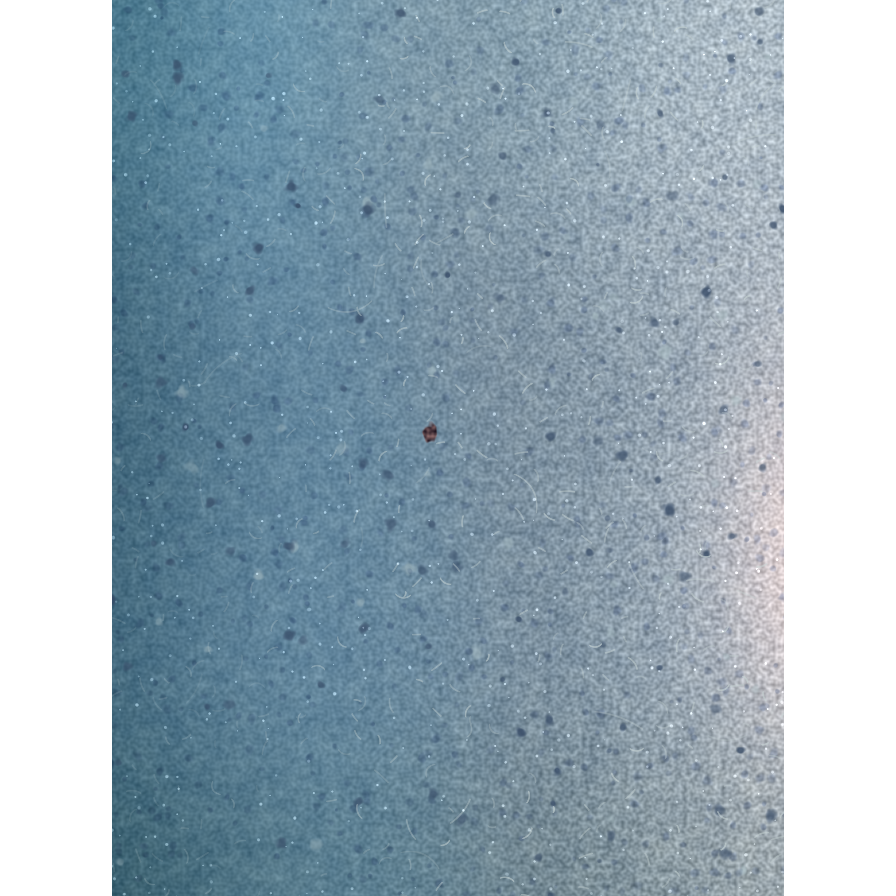
Write a WebGL 1 fragment shader that draws this texture.

```glsl
precision highp float;
uniform vec2 u_resolution;

vec2 hash2(vec2 p) {
  vec3 q = fract(p.xyx * vec3(0.1031, 0.1030, 0.0973));
  q += dot(q, q.yzx + 33.33);
  return fract((q.xx + q.yz) * q.zy);
}

float cornerSlope(vec2 corner, vec2 offset) {
  float angle = 6.2832 * hash2(corner).x;
  return dot(vec2(cos(angle), sin(angle)), offset);
}

float gradientNoise(vec2 p) {
  vec2 i = floor(p), f = fract(p);
  vec2 w = f * f * f * (f * (f * 6.0 - 15.0) + 10.0);
  vec2 e = vec2(1.0, 0.0);
  float low = mix(cornerSlope(i, f), cornerSlope(i + e, f - e), w.x);
  float high = mix(cornerSlope(i + e.yx, f - e.yx), cornerSlope(i + 1.0, f - 1.0), w.x);
  return mix(low, high, w.y);
}

// Soft, ragged blots: one candidate per cell, kept with the given chance
float blots(vec2 p, float cells, float chance, float radius, float seed) {
  vec2 home = floor(p * cells);
  float ragged = 1.0 + 0.7 * gradientNoise(p * 130.0 + seed);
  float cover = 0.0;
  for (int y = -1; y <= 1; y++) {
    for (int x = -1; x <= 1; x++) {
      vec2 cell = home + vec2(float(x), float(y));
      vec2 place = hash2(cell + seed);
      vec2 trait = hash2(cell + seed + 57.0);
      float r = radius * mix(0.45, 1.0, trait.y) * ragged;
      float d = length(p - (cell + place) / cells);
      float blot = (1.0 - smoothstep(0.4 * r, 1.2 * r, d)) * mix(0.5, 1.0, place.x);
      cover = max(cover, blot * step(trait.x, chance));
    }
  }
  return cover;
}

// Thin, slightly bent hairs at random angles
float fibres(vec2 p, float cells, float chance, float reach, float seed) {
  vec2 home = floor(p * cells);
  float soft = 0.7 / u_resolution.y;
  float cover = 0.0;
  for (int y = -1; y <= 1; y++) {
    for (int x = -1; x <= 1; x++) {
      vec2 cell = home + vec2(float(x), float(y));
      vec2 place = hash2(cell + seed);
      vec2 trait = hash2(cell + seed + 31.0);
      float angle = 6.2832 * trait.y;
      vec2 q = p - (cell + place) / cells;
      q = vec2(dot(q, vec2(cos(angle), sin(angle))), dot(q, vec2(-sin(angle), cos(angle))));
      float halfLength = reach * mix(0.35, 1.0, place.y);
      q.y += (place.x - 0.5) * q.x * q.x / reach;
      float d = length(vec2(max(abs(q.x) - halfLength, 0.0), q.y));
      float hair = 1.0 - smoothstep(0.0004, 0.0007 + soft, d);
      cover = max(cover, hair * step(trait.x, chance) * mix(0.4, 1.0, place.x));
    }
  }
  return cover;
}

// Teal to silver sweep, with a warm glow at the lower right
vec3 sheen(vec2 uv, float across) {
  float drift = across + 0.10 * gradientNoise(uv * 3.0 + 4.0) + 0.12 * (uv.y - 0.5);
  vec3 color = mix(vec3(0.26, 0.41, 0.49), vec3(0.39, 0.53, 0.62), smoothstep(-0.05, 0.3, drift));
  color = mix(color, vec3(0.49, 0.57, 0.63), smoothstep(0.25, 0.6, drift));
  color = mix(color, vec3(0.67, 0.71, 0.75), smoothstep(0.55, 1.05, drift));
  color += vec3(0.02, 0.05, 0.05) * smoothstep(0.55, 1.0, uv.y) * (1.0 - across * 0.5);
  color -= vec3(0.03, 0.03, 0.05) * smoothstep(0.3, 0.0, uv.y);
  vec2 g = (uv - vec2(0.90, 0.38)) / vec2(0.09, 0.20);
  return color + vec3(0.23, 0.13, 0.09) * exp(-dot(g, g));
}

void main() {
  vec2 uv = gl_FragCoord.xy / u_resolution;
  float across = (uv.x - 0.125) / 0.75;
  vec3 color = sheen(uv, across);

  // Mottled paper and fine grain, rougher toward the light
  float mottle = gradientNoise(uv * 28.0) + gradientNoise(uv * 63.0 + 9.0);
  float grain = gradientNoise(uv * 117.0 + 20.0) + 1.5 * gradientNoise(uv * 231.0 + 40.0);
  color += mottle * vec3(0.045, 0.04, 0.03);
  color += grain * mix(0.055, 0.13, smoothstep(0.2, 1.0, across));

  // Pale flecks and blue-grey specks
  color = mix(color, vec3(0.68, 0.76, 0.78), 0.55 * blots(uv, 24.0, 0.12, 0.008, 11.0));
  color = mix(color, color * vec3(0.60, 0.66, 0.78), 0.6 * blots(uv, 55.0, 0.28, 0.006, 73.0));
  color = mix(color, vec3(0.20, 0.28, 0.39), 0.8 * blots(uv, 24.0, 0.26, 0.0075, 139.0));

  // Short and long hairs, then bright glints
  float hairs = max(fibres(uv, 42.0, 0.35, 0.008, 211.0), 0.7 * fibres(uv, 15.0, 0.2, 0.028, 307.0));
  color = mix(color, vec3(0.78, 0.83, 0.83), hairs * mix(0.2, 0.6, smoothstep(0.1, 0.6, across)));
  color += 0.3 * blots(uv, 85.0, 0.12, 0.0022, 401.0);

  // Rusty crumbs: one near the middle, a few strays
  float crumb = length((uv - vec2(0.48, 0.517)) * vec2(1.0, 0.85));
  crumb += 0.004 * gradientNoise(uv * 150.0);
  float rust = max(1.0 - smoothstep(0.006, 0.010, crumb), 0.8 * blots(uv, 9.0, 0.05, 0.008, 503.0));
  vec3 rustColor = vec3(0.34, 0.25, 0.27) + 0.4 * gradientNoise(uv * 190.0) * vec3(1.0, 0.8, 0.7);
  color = mix(color, rustColor, rust);

  // White margins on both sides
  float edge = abs(uv.x - 0.5) - 0.375;
  float pixel = 1.0 / u_resolution.x;
  color = mix(color, vec3(1.0), smoothstep(-0.5 * pixel, 0.5 * pixel, edge));
  gl_FragColor = vec4(clamp(color, 0.0, 1.0), 1.0);
}
```
